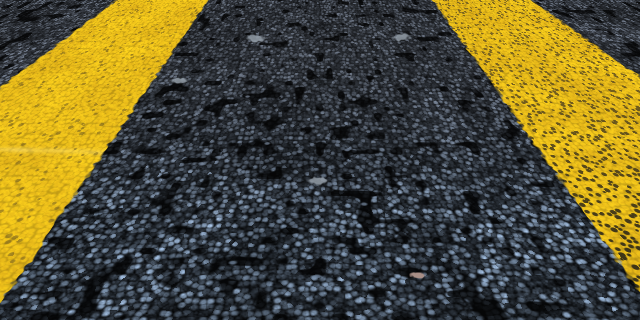
Write a WebGL 1 fragment shader that draws this texture.

```glsl
precision highp float;
// Coarse asphalt seen at a low angle, with two worn yellow stripes that converge
// towards the horizon. Cellular noise in a receding ground plane makes the stones
// and paint pits; value noise adds grain, damp patches and ragged paint edges.
uniform vec2 u_resolution;

vec2 hash2(vec2 p) {
  vec3 q = fract(vec3(p.xyx) * vec3(0.1031, 0.1030, 0.0973));
  q += dot(q, q.yzx + 33.33);
  return fract((q.xx + q.yz) * q.zy);
}

float noise(vec2 p) {
  vec2 i = floor(p), f = fract(p);
  f = f * f * (3.0 - 2.0 * f);
  float low = mix(hash2(i).x, hash2(i + vec2(1.0, 0.0)).x, f.x);
  float high = mix(hash2(i + vec2(0.0, 1.0)).x, hash2(i + 1.0).x, f.x);
  return mix(low, high, f.y);
}

// x: distance to the nearest stone centre, yz: random values of that stone
vec3 stones(vec2 p) {
  vec2 cell = floor(p);
  vec3 nearest = vec3(9.0, 0.0, 0.0);
  for (int j = -1; j <= 1; j++) {
    for (int i = -1; i <= 1; i++) {
      vec2 id = cell + vec2(float(i), float(j));
      float dist = length(id + 0.1 + 0.8 * hash2(id) - p);
      if (dist < nearest.x) nearest = vec3(dist, hash2(id + 71.0));
    }
  }
  return nearest;
}

// Flat pale chip with a slightly ragged outline
float chip(vec2 p, vec2 centre, float size) {
  vec2 q = (p - centre) / (size * vec2(1.0, 0.42));
  return 1.0 - smoothstep(0.55, 1.1, length(q) + 0.5 * (noise(p * 110.0) - 0.5));
}

vec3 asphalt(vec2 p, vec2 ground, float nearness) {
  vec3 stone = stones(ground * vec2(58.0, 78.0));
  vec3 grit = stones(ground * vec2(97.0, 125.0) + 40.0);
  float dome = 1.0 - smoothstep(0.18, 0.72, stone.x);
  float tone = 0.095 + dome * (0.05 + 0.44 * pow(stone.y, 1.5));
  tone += 0.13 * (1.0 - smoothstep(0.1, 0.55, grit.x)) * (grit.y - 0.25);
  tone = mix(0.205, tone, mix(0.6, 1.12, nearness));
  tone += 0.09 * (noise(p * vec2(150.0, 190.0)) - 0.5);

  // Broad shading and small sunken holes
  tone *= 0.82 + 0.36 * noise(ground * vec2(7.0, 10.0));
  tone *= 1.0 - 0.16 * exp(-8.0 * dot(p - vec2(0.95, 0.62), p - vec2(0.95, 0.62)));
  float hole = smoothstep(0.70, 0.84, noise(ground * vec2(24.0, 40.0) + 9.0));
  tone *= 1.0 - 0.75 * hole;

  // Sparse bright flakes
  vec3 flake = stones(ground * vec2(26.0, 52.0) + 17.0);
  float glint = step(0.955, flake.y) * (1.0 - smoothstep(0.1, 0.34, flake.x));
  tone = mix(tone, 0.52, 0.75 * glint);
  vec3 tint = mix(vec3(0.92, 1.0, 1.13), vec3(0.85, 1.0, 1.18), nearness);
  vec3 color = max(tone, 0.025) * tint;

  // Larger chips
  float pale = max(chip(p, vec2(0.80, 0.88), 0.030), chip(p, vec2(1.253, 0.883), 0.030));
  pale = max(pale, chip(p, vec2(0.557, 0.748), 0.026));
  pale = max(pale, chip(p, vec2(0.992, 0.435), 0.032));
  color = mix(color, vec3(0.58, 0.62, 0.66), 0.85 * pale);
  return mix(color, vec3(0.66, 0.56, 0.53), chip(p, vec2(1.307, 0.14), 0.026));
}

vec3 paint(vec2 p, vec2 ground, float nearness, float rightSide) {
  float grain = noise(p * vec2(140.0, 180.0));
  float patches = noise(ground * vec2(9.0, 14.0));
  vec3 color = mix(vec3(0.83, 0.65, 0.09), vec3(0.97, 0.81, 0.11), 0.55 * grain + 0.45 * patches);
  vec3 bump = stones(ground * vec2(62.0, 82.0) + 13.0);
  color *= 1.04 - 0.17 * smoothstep(0.3, 0.8, bump.x);

  // Pale scuff across the left stripe
  float scuff = exp(-pow((p.y - 0.533 + 0.025 * p.x) / 0.009, 2.0));
  scuff *= (1.0 - rightSide) * (0.3 + 0.7 * noise(p * vec2(16.0, 60.0)));
  color = mix(color, vec3(0.98, 0.87, 0.42), 0.6 * scuff);

  // Worn pits, dense on the right and sparse on the left
  vec3 pit = stones(ground * vec2(54.0, 72.0) + 101.0);
  float density = mix(0.10 + 0.08 * patches, 0.42 + 0.16 * nearness, rightSide);
  float radius = 0.22 + 0.24 * pit.z;
  float worn = step(1.0 - density, pit.y) * (1.0 - smoothstep(radius - 0.14, radius + 0.14, pit.x));
  vec3 pitColor = mix(vec3(0.44, 0.36, 0.13), vec3(0.17, 0.15, 0.09), nearness * rightSide);
  return mix(color, pitColor, worn * mix(0.55, 0.9, rightSide));
}

void main() {
  vec2 p = gl_FragCoord.xy / u_resolution.y;
  p.x += 1.0 - 0.5 * u_resolution.x / u_resolution.y;
  float down = 1.0 - p.y;
  float depth = 0.5 + down;
  float nearness = smoothstep(0.1, 0.85, down);
  vec2 ground = vec2((p.x - 1.0) / depth, -log(depth));

  // Signed insets of the two converging stripes
  float left = min(0.651 - 0.685 * down - p.x, 0.8 * (p.x - 0.365 + 1.333 * down));
  float right = min(p.x - 1.352 - 0.711 * down, 0.8 * (1.659 + 1.424 * down - p.x));
  float ragged = (noise(ground * vec2(60.0, 80.0)) - 0.5) * 0.017 * depth;
  float inset = max(left, right) + ragged;
  float softness = 0.8 / u_resolution.y + 0.002;
  float stripe = smoothstep(-softness, softness, inset);

  vec3 color = asphalt(p, ground, nearness);
  color = mix(color, paint(p, ground, nearness, step(1.0, p.x)), stripe);
  color *= 1.0 - 0.14 * smoothstep(0.88, 1.0, down);
  gl_FragColor = vec4(clamp(color, 0.0, 1.0), 1.0);
}
```
